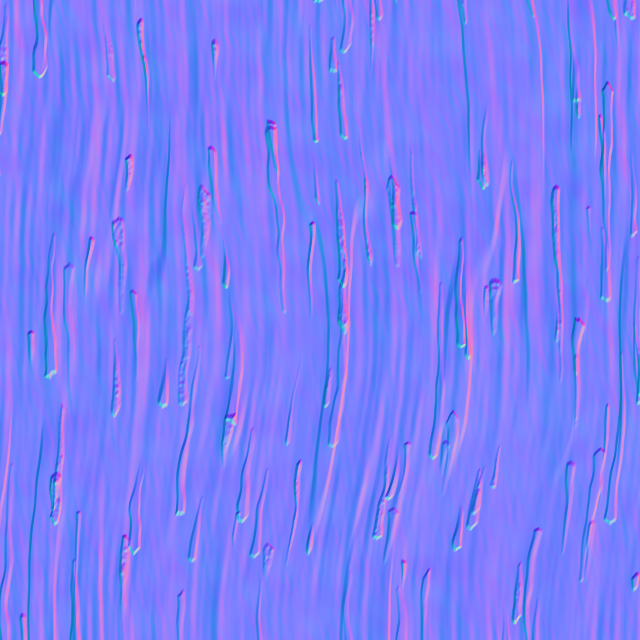
Give the GLSL for this texture map, as a WebGL 2 fragment shader.

```glsl
#version 300 es
precision highp float;
// Tangent-space normal map of weathered bark: fine vertical grain with raised, torn fibres.

uniform vec2 u_resolution;
out vec4 fragColor;

float hash(vec2 p) {
    return fract(sin(dot(p, vec2(127.1, 311.7))) * 43758.5453);
}

float noise(vec2 p) {
    vec2 i = floor(p), f = fract(p);
    f = f * f * (3.0 - 2.0 * f);
    return mix(mix(hash(i), hash(i + vec2(1, 0)), f.x),
               mix(hash(i + vec2(0, 1)), hash(i + vec2(1, 1)), f.x), f.y);
}

// Bends the straight grain into slow slants and small wobbles.
vec2 meander(vec2 p) {
    p.x += 0.06 * noise(p * 2.2 + 7.0) + 0.012 * noise(p * vec2(8.0, 6.0))
         + 0.0025 * noise(p * vec2(25.0, 24.0));
    return p;
}

// Soft streaks, stronger in some patches than in others, with faint slanting scuffs.
float grain(vec2 p) {
    float patchy = 0.2 + 1.5 * noise(p * vec2(8.0, 4.0) + 31.0);
    float streaks = 0.0048 * noise(p * vec2(50.0, 4.0))
                  + 0.0024 * noise(p * vec2(115.0, 9.0) + 5.0);
    vec2 slanted = vec2(p.x + 0.25 * p.y, p.y);
    return patchy * streaks
         + 0.0065 * noise(p * vec2(14.0, 2.5) + 13.0)
         + 0.0009 * noise(slanted * vec2(150.0, 32.0))
         + 0.0018 * noise(slanted * vec2(34.0, 22.0));
}

// Long sharp creases along the contours of stretched noise, broken up by a mask.
float creases(vec2 p) {
    float level = noise(p * vec2(26.0, 2.4) + 43.0);
    float mask = smoothstep(0.35, 0.7, noise(p * vec2(11.0, 4.5) + 71.0));
    return 0.0042 * mask * smoothstep(0.50, 0.60, level);
}

// One raised fibre: wavy walls, one blunt torn end, one thin end that fades out.
float fibre(vec2 d, vec2 halfSize, vec2 seed, float rough, float tear) {
    float along = clamp(0.5 + 0.5 * d.y / halfSize.y, 0.0, 1.0);
    float toTip = hash(seed + 4.7) < 0.55 ? along : 1.0 - along;
    float wave = noise(vec2(d.y * 16.0, hash(seed) * 90.0)) - 0.5;
    d.x += 0.010 * wave;
    float width = halfSize.x * mix(1.0, 0.4, toTip) * (0.75 + 0.5 * tear);
    float leftWall = smoothstep(0.0, 0.0045, d.x + width);
    float rightWall = smoothstep(0.0, mix(0.004, 0.009, hash(seed + 3.3)), width - d.x);
    float cap = 0.7 * abs(d.x) + 0.014 * (tear - 0.3);
    float ends = smoothstep(0.0, 0.008, halfSize.y - abs(d.y) - cap);
    float fade = mix(1.0, smoothstep(1.0, 0.3, toTip), 0.4 + 0.6 * hash(seed + 5.1));
    float coarse = 0.0045 * step(0.6, hash(seed + 6.9)) * smoothstep(0.3, 0.7, tear);
    return leftWall * rightWall * ends * fade
         * (mix(0.0026, 0.0054, hash(seed + 8.2)) + coarse * (rough - 0.5));
}

// Fibres scattered over jittered cells, each layer shorter than the last.
float fibres(vec2 p) {
    float rough = 0.6 * noise(p * vec2(170.0, 85.0)) + 0.4 * noise(p * vec2(230.0, 190.0));
    float tear = noise(p * vec2(95.0, 38.0) + 19.0);
    float height = 0.0;
    for (int layer = 0; layer < 3; layer++) {
        float k = float(layer);
        vec2 cellSize = vec2(0.072, 0.40 / (1.0 + 0.6 * k));
        vec2 q = p + k * vec2(0.37, 0.61);
        vec2 cell = floor(q / cellSize);
        for (int y = -1; y <= 1; y++)
        for (int x = -1; x <= 1; x++) {
            vec2 id = cell + vec2(x, y);
            vec2 seed = id + 17.0 * k;
            if (hash(seed + 0.5) > 0.62) continue;
            vec2 jitter = vec2(hash(seed + 1.1), hash(seed + 2.6));
            vec2 centre = (id + jitter) * cellSize;
            vec2 halfSize = vec2(mix(0.005, 0.012, hash(seed + 7.4)),
                                 cellSize.y * mix(0.12, 0.50, hash(seed + 9.8)));
            height += fibre(q - centre, halfSize, seed, rough, tear);
        }
    }
    return height;
}

float surface(vec2 p) {
    vec2 q = meander(p);
    return grain(q) + creases(q) + fibres(q);
}

void main() {
    vec2 p = gl_FragCoord.xy / u_resolution.y;

    // Slope by central differences
    vec2 e = vec2(0.001, 0.0);
    vec2 slope = vec2(surface(p + e.xy) - surface(p - e.xy),
                      surface(p + e.yx) - surface(p - e.yx)) / (2.0 * e.x);

    // Encode with the green axis pointing down
    vec3 normal = normalize(vec3(-slope.x - 0.03, slope.y, 1.0));
    fragColor = vec4(0.5 + 0.5 * normal, 1.0);
}
```
